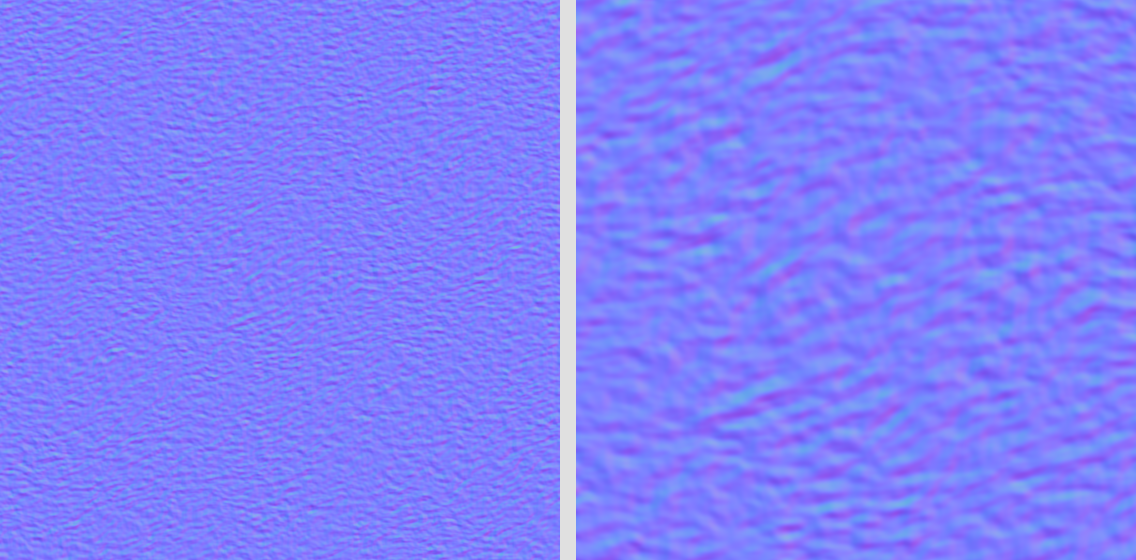
Left, the full canvas; right, a detail of the centre.
This texture map is drawn by a WebGL 2 fragment shader. Its source:

```glsl
#version 300 es
precision highp float;

uniform vec2 u_resolution;
out vec4 fragColor;

// Two crossing ripple layers and a finer grain, in cells per canvas
const vec2 RIPPLE_FREQ = vec2(46.0, 97.0);
const float STEEP_TILT = 0.36;
const float LEVEL_TILT = -0.02;
const float LAYER_WEIGHT = 0.71;
const vec2 GRAIN_FREQ = vec2(112.0, 130.0);
const float GRAIN_WEIGHT = 0.34;

// Bending of the ripples
const float BEND_FREQ = 4.0;
const float BEND_AMOUNT = 0.024;
const float WAVER_FREQ = 17.0;
const float WAVER_AMOUNT = 0.006;

// Surface strength
const float RELIEF = 0.00222;
const float PATCH_FREQ = 7.0;
const float PATCH_CONTRAST = 0.2;
const float SLOPE_STEP = 0.0008;

// Colour encoding
const vec2 FLAT_RED_GREEN = vec2(0.5, 0.495);
const float BLUE_FALLOFF = 2.2;

// Integer hash giving a gradient vector in [-1, 1]
vec2 hashGradient(ivec2 cell, uint seed) {
    uvec2 v = uvec2(cell) * 1664525u + 1013904223u + seed * 7919u;
    v.x += v.y * 1664525u;
    v.y += v.x * 1664525u;
    v ^= v >> 16u;
    v.x += v.y * 1664525u;
    v.y += v.x * 1664525u;
    v ^= v >> 16u;
    return vec2(v & 0xffffu) / 32767.5 - 1.0;
}

float gradientNoise(vec2 p, uint seed) {
    ivec2 cell = ivec2(floor(p));
    vec2 f = fract(p);
    vec2 w = f * f * f * (f * (f * 6.0 - 15.0) + 10.0);
    const ivec2 E = ivec2(1, 0);
    float a = dot(hashGradient(cell, seed), f);
    float b = dot(hashGradient(cell + E.xy, seed), f - vec2(E.xy));
    float c = dot(hashGradient(cell + E.yx, seed), f - vec2(E.yx));
    float d = dot(hashGradient(cell + E.xx, seed), f - vec2(E.xx));
    return mix(mix(a, b, w.x), mix(c, d, w.x), w.y);
}

// Stretched noise whose long axis rises by the given tilt
float rippleLayer(vec2 p, float tilt, uint seed) {
    vec2 along = normalize(vec2(1.0, tilt));
    vec2 q = vec2(dot(p, along), dot(p, vec2(-along.y, along.x)));
    return gradientNoise(q * RIPPLE_FREQ, seed);
}

// Bent, crossing ripples with a finer grain on top
float surfaceHeight(vec2 p) {
    vec2 q = p;
    q.y += BEND_AMOUNT * gradientNoise(p * BEND_FREQ, 1u);
    q += WAVER_AMOUNT * vec2(gradientNoise(p * WAVER_FREQ, 2u),
                             gradientNoise(p * WAVER_FREQ, 3u));
    float ripples = rippleLayer(q, STEEP_TILT, 4u) + rippleLayer(q, LEVEL_TILT, 5u);
    float grain = gradientNoise(q * GRAIN_FREQ, 6u);
    return LAYER_WEIGHT * ripples + GRAIN_WEIGHT * grain;
}

// Central differences, widened on small canvases to stay smooth
vec2 surfaceSlope(vec2 p, float pixel) {
    float h = max(SLOPE_STEP, 0.4 * pixel);
    vec2 dx = vec2(h, 0.0);
    vec2 dy = vec2(0.0, h);
    return vec2(surfaceHeight(p + dx) - surfaceHeight(p - dx),
                surfaceHeight(p + dy) - surfaceHeight(p - dy)) / (2.0 * h);
}

void main() {
    float pixel = 1.0 / min(u_resolution.x, u_resolution.y);
    vec2 p = gl_FragCoord.xy * pixel;

    // Surface normal with slightly uneven relief
    float strength = 1.0 + PATCH_CONTRAST * gradientNoise(p * PATCH_FREQ, 7u);
    vec2 slope = RELIEF * strength * surfaceSlope(p, pixel);
    vec3 normal = normalize(vec3(-slope, 1.0));

    // Pack the normal into colour
    vec2 redGreen = FLAT_RED_GREEN + 0.5 * normal.xy;
    float blue = 1.0 - 0.5 * BLUE_FALLOFF * (1.0 - normal.z);
    fragColor = vec4(redGreen, blue, 1.0);
}
```
